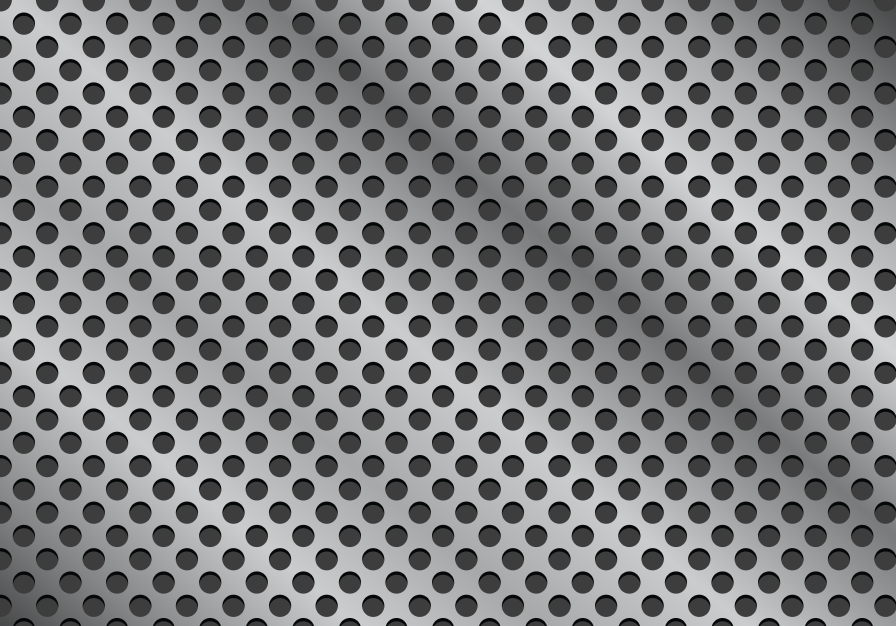
Write a WebGL 1 fragment shader that draws this texture.

```glsl
precision highp float;
// Perforated metal sheet: staggered round holes with a black upper wall
// and a grey floor, cut into steel lit by soft diagonal bands of sheen.
// Lengths are fractions of the canvas width, measured from the top left.

uniform vec2 u_resolution;

const float PITCH = 0.02599;       // spacing between neighbouring rows
const float HOLE_RADIUS = 0.01240;
const float WALL_DEPTH = 0.00375;  // visible height of the shaded wall
const vec2 GRID_ORIGIN = vec2(0.0007, 0.0004);

const vec3 WALL_COLOR = vec3(0.02, 0.03, 0.03);
const vec3 FLOOR_COLOR = vec3(0.24, 0.24, 0.24);
const vec3 STEEL_TINT = vec3(0.99, 1.0, 1.008);

// Moves a tone linearly towards the next stop of a gradient.
float blendStop(float tone, float next, float start, float end, float t) {
  return mix(tone, next, clamp((t - start) / (end - start), 0.0, 1.0));
}

// Brightness of the steel across the diagonal bands.
float sheen(float t) {
  float tone = 0.28;
  tone = blendStop(tone, 0.52, -0.70, -0.56, t);
  tone = blendStop(tone, 0.80, -0.56, -0.36, t);
  tone = blendStop(tone, 0.66, -0.36, -0.185, t);
  tone = blendStop(tone, 0.80, -0.185, 0.01, t);
  tone = blendStop(tone, 0.48, 0.01, 0.25, t);
  tone = blendStop(tone, 0.83, 0.25, 0.455, t);
  tone = blendStop(tone, 0.66, 0.455, 0.62, t);
  return blendStop(tone, 0.27, 0.62, 0.85, t);
}

// Offset from the nearest hole centre of a staggered grid.
vec2 staggeredCell(vec2 p, float pitch) {
  vec2 even = mod(p + pitch, 2.0 * pitch) - pitch;
  vec2 odd = mod(p, 2.0 * pitch) - pitch;
  return dot(even, even) < dot(odd, odd) ? even : odd;
}

// Smooth coverage of a disc; pixel is the width of its soft edge.
float disc(vec2 p, float radius, float pixel) {
  return clamp(0.5 + (radius - length(p)) / pixel, 0.0, 1.0);
}

void main() {
  float pixel = 1.0 / u_resolution.x;
  vec2 p = vec2(gl_FragCoord.x, u_resolution.y - gl_FragCoord.y) * pixel;

  // Steel surface
  vec3 color = STEEL_TINT * sheen(0.85 * p.x - p.y);

  // Holes: the floor is a lowered disc seen through the opening
  vec2 cell = staggeredCell(p - GRID_ORIGIN, PITCH);
  float opening = disc(cell, HOLE_RADIUS, pixel);
  float floorMask = disc(cell - vec2(0.0, WALL_DEPTH), HOLE_RADIUS, pixel);
  color = mix(color, mix(WALL_COLOR, FLOOR_COLOR, floorMask), opening);

  gl_FragColor = vec4(color, 1.0);
}
```
